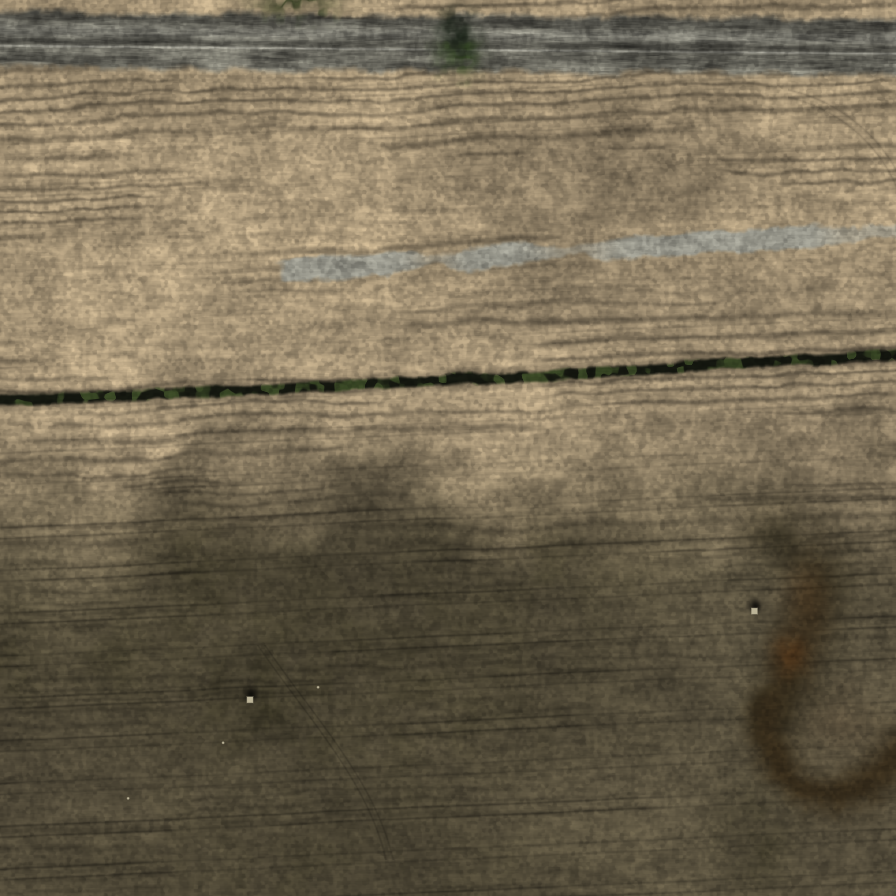
Write a Shadertoy shader that draws this texture.

```glsl
// Aerial view of a dry field: a gravel track, a pale bare strip and a ditch cross
// furrowed straw that darkens into damp soil with a stained ring. Smoothed cellular
// noise warps the furrows and breaks up layered soft masks.

vec2 hash2(vec2 p) {
    vec3 q = fract(p.xyx * vec3(.1031, .1030, .0973));
    q += dot(q, q.yzx + 33.33);
    return fract((q.xx + q.yz) * q.zy);
}

// Cellular noise around zero: random cell values blended by seed distance
float cells(vec2 p) {
    vec2 id = floor(p), f = p - id;
    float sum = 0., weight = 0.;
    for (int k = 0; k < 9; k++) {
        vec2 g = vec2(k % 3, k / 3) - 1., h = hash2(id + g);
        vec2 d = g + .2 + .6 * h - f;
        float w = exp(-6. * dot(d, d));
        sum += w * hash2(id + g + 71.).x;
        weight += w;
    }
    return sum / weight - .5;
}

float layers(vec2 p) {
    return .5 * cells(p) + .3 * cells(p * 2.3 + 17.) + .2 * cells(p * 5.1 + 43.);
}

float blob(vec2 p, float x, float y, float rx, float ry) {
    vec2 d = (p - vec2(x, y)) / vec2(rx, ry);
    return exp(-dot(d, d));
}

float segment(vec2 p, vec2 a, vec2 b) {
    vec2 d = b - a;
    return length(p - a - d * clamp(dot(p - a, d) / dot(d, d), 0., 1.));
}

float line(float d, float halfWidth, float soft) {
    return 1. - smoothstep(halfWidth - soft, halfWidth + soft, abs(d));
}

void mainImage(out vec4 fragColor, in vec2 fragCoord) {
    vec2 uv = fragCoord / iResolution.xy;
    float patches = layers(uv * vec2(6, 8)), clumps = layers(uv * 32. + 9.);
    float fibres = layers(uv * vec2(18, 130) + 5.);
    float grain = cells(uv * 240.), speck = cells(uv * 110. + 31.);
    vec2 p = uv + vec2(patches, clumps) * .025;

    // Straw fading down into soil, with shaded and pale areas
    float dry = smoothstep(.33, .57, uv.y + .12 * patches + .03 * clumps);
    vec3 col = mix(vec3(.335, .305, .235), vec3(.645, .575, .46), dry);
    col *= 1. + .3 * patches + .22 * clumps
        - .16 * blob(p, .64, .8, .18, .07) - .13 * blob(p, .82, .67, .25, .05)
        - .12 * blob(p, .95, .5, .25, .07) + .18 * blob(p, .7, .07, .13, .07)
        + .22 * blob(p, .78, .38, .08, .09) + .16 * blob(p, .05, .37, .1, .08);

    // Damp patches
    float damp = .32 * blob(p, .38, .24, .28, .15) + .28 * blob(p, .23, .38, .08, .06)
        + .2 * blob(p, .62, .38, .16, .06) + .28 * blob(p, .01, .27, .04, .07)
        + .2 * blob(p, .13, .27, .05, .03) + .22 * blob(p, .28, .22, .05, .04)
        + .3 * blob(p, .84, .07, .04, .06) + .18 * blob(p, .35, .03, .35, .06);
    col = mix(col, vec3(.165, .155, .095), clamp(damp * (1. + 1.8 * clumps), 0., .8));

    // Fine broken furrows and paired wheel lines
    float row = uv.y - .035 * uv.x + .018 * patches + .004 * clumps;
    float ridge = pow(.5 + .5 * sin(row * 390. + 2. * sin(row * 57.)), 3.);
    float broken = smoothstep(-.06, .18, cells(uv * vec2(5, 24) + 3.));
    col *= 1. - ridge * broken * mix(.14, .27, dry);
    float lane = abs(fract((uv.y - .045 * uv.x + .003 * patches) * 21.) - .5) / 21.;
    col *= 1. - line(lane - .006, .001, .0018) * mix(.24, .09, dry) * (.6 + .6 * broken);

    // Curved wheel tracks
    float bend = uv.x - .36 - .055 * sin((.22 - uv.y) * 9.) + .25 * (uv.y - .12);
    float track = line(abs(bend) - .004, .001, .0015) * step(abs(uv.y - .16), .12);
    float arc = abs(length(uv - vec2(.84, .72)) - .18);
    track += line(arc - .004, .001, .002) * step(.88, uv.x) * step(.78, uv.y);
    col *= 1. - .17 * track;

    // Stained open ring and the stem above it
    vec2 q = p - vec2(.934, .188);
    float ring = blob(vec2(length(q), 0), .073, 0., .021, 1.);
    ring *= 1. - smoothstep(-.01, .06, q.y + .45 * q.x);
    vec2 elbow = vec2(.925, .36);
    float stem = min(segment(p, vec2(.865, .405), elbow), segment(p, elbow, vec2(.875, .2)));
    stem = exp(-stem * stem * 900.);
    col = mix(col, vec3(.15, .135, .085), min(.8 * ring + .62 * stem, .85));
    col = mix(col, vec3(.37, .32, .24), .65 * blob(p, .94, .195, .045, .038));
    float rust = blob(p, .888, .267, .019, .022) + .5 * blob(p, .905, .33, .025, .045);
    col = mix(col, vec3(.31, .19, .08), min(.65 * rust + .23 * ring, .7));

    // Pale bare strip, interrupted along its length
    float gaps = .9 * blob(uv, .485, uv.y, .022, 1.) + .9 * blob(uv, .64, uv.y, .035, 1.)
        + .6 * smoothstep(.9, .95, uv.x);
    float strip = line(uv.y - .677 - .066 * uv.x + .012 * clumps, .0125 - .009 * gaps, .003);
    strip *= smoothstep(.308, .32, uv.x + .02 * clumps);
    col = mix(col, vec3(.58, .58, .54), strip * (.95 - .5 * gaps));

    // Ditch with a shaded bed and green tufts
    float ditch = uv.y - .553 - .04 * uv.x - .012 * uv.x * uv.x + .007 * clumps;
    col *= 1. - .28 * line(ditch, .009, .006);
    vec3 bed = mix(vec3(.08, .09, .06), vec3(.2, .25, .13), smoothstep(0., .25, speck));
    col = mix(col, bed, line(ditch, .0055, .0025));

    // Gravel track with ruts and a pale rail
    float rut = uv.y + .009 * uv.x;
    vec3 gravel = vec3(.39, .385, .35) * (1. + .7 * fibres + .5 * clumps);
    gravel *= 1. - .3 * line(rut - .954, .003, .003) - .25 * line(rut - .982, .005, .005);
    gravel += .13 * line(rut - .949, .001, .0015) + .05 * line(rut - .966, .006, .004);
    col = mix(col, gravel, line(rut - .956 + .012 * clumps, .031, .005));

    // Bushes, then surface grain
    vec2 b = uv + vec2(clumps, speck) * .025;
    col = mix(col, vec3(.2, .28, .13), .85 * blob(b, .512, .938, .02, .017));
    col = mix(col, vec3(.1, .13, .09), .9 * blob(b, .51, .962, .017, .018));
    col = mix(col, vec3(.16, .2, .1), .8 * blob(b, .33, .998, .045, .012));
    col *= 1. + .22 * grain + .16 * speck + .24 * fibres;

    // Two boxes with shadows, and three stones in a row
    for (int i = 0; i < 5; i++) {
        float n = float(i);
        vec2 d = uv - (i < 2 ? vec2(.279 + .563 * n, .221 + .099 * n) : vec2(.567 - .106 * n, .357 - .062 * n));
        if (i < 2) col *= 1. - .75 * blob(d, .001, .004, .007, .007);
        float shape = i < 2 ? max(abs(d.x), abs(d.y + .002)) - .0035 : length(d) - .0013;
        col = mix(col, vec3(.74, .71, .6), smoothstep(.001, -.001, shape));
    }
    fragColor = vec4(col, 1);
}
```
